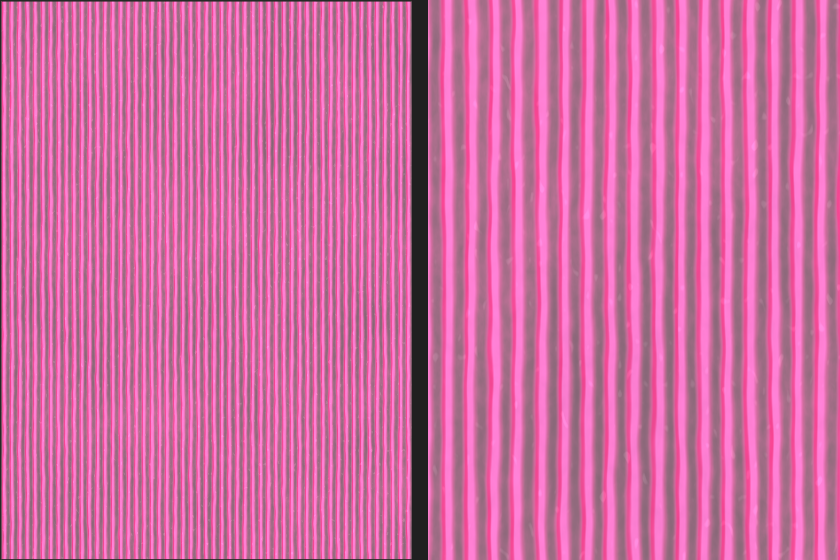
Left: the whole. Right: its middle third, enlarged.
Write a Shadertoy shader that draws this pattern.

```glsl
// Vertical pink pleats with red creases over grey-mauve felt, in a thin dark frame.

vec2 hashGradient(vec2 cell) {
    vec2 h = vec2(dot(cell, vec2(127.1, 311.7)), dot(cell, vec2(269.5, 183.3)));
    return 2.0 * fract(sin(h) * 43758.55) - 1.0;
}

float gradientNoise(vec2 p) {
    vec2 i = floor(p), f = fract(p);
    vec2 u = f * f * f * (f * (f * 6.0 - 15.0) + 10.0);
    vec2 e = vec2(0.0, 1.0);
    float low = mix(dot(hashGradient(i), f),
                    dot(hashGradient(i + e.yx), f - e.yx), u.x);
    float high = mix(dot(hashGradient(i + e.xy), f - e.xy),
                     dot(hashGradient(i + e.yy), f - e.yy), u.x);
    return mix(low, high, u.y);
}

float fbm(vec2 p) {
    float sum = 0.0, amplitude = 0.6;
    for (int i = 0; i < 4; i++) {
        sum += amplitude * gradientNoise(p);
        p = p * 2.03 + 17.3;
        amplitude *= 0.5;
    }
    return sum;
}

// Periodic band from a to b within one pleat, softened on each side
float band(float phase, float a, float b, float softA, float softB) {
    float d = fract(phase - 0.5 * (a + b) + 0.5) - 0.5;
    float halfWidth = 0.5 * (b - a);
    return smoothstep(-halfWidth - softA, -halfWidth + softA, d)
         * (1.0 - smoothstep(halfWidth - softB, halfWidth + softB, d));
}

void mainImage(out vec4 fragColor, in vec2 fragCoord) {
    vec2 uv = fragCoord / iResolution.xy;
    vec2 p = fragCoord / iResolution.y;
    float pixel = 53.0 / iResolution.x;

    // 53 pleats, each wandering a little along its length
    float pleat = uv.x * 53.0 - 0.27;
    pleat += 0.16 * gradientNoise(vec2(pleat * 0.6, p.y * 7.0));
    pleat += 0.10 * gradientNoise(vec2(pleat * 1.3, p.y * 38.0));
    float phase = fract(pleat);

    // Felt in the valleys: cloudy patches and fine fibres
    float cloud = fbm(p * vec2(9.0, 6.0));
    float fibre = fbm(p * vec2(170.0, 75.0) + 3.0 * cloud);
    float streak = gradientNoise(vec2(pleat * 0.9, p.y * 16.0));
    vec3 color = mix(vec3(0.60, 0.43, 0.51), vec3(0.80, 0.43, 0.61),
                     clamp(0.22 + 0.7 * cloud + 0.6 * fibre + 0.3 * streak, 0.0, 1.0));
    float shade = band(phase, 0.64, 0.86, 0.1, 0.1);
    color = mix(color, vec3(0.51, 0.40, 0.46), shade * clamp(0.35 - cloud + 0.5 * streak, 0.0, 0.8));

    // Half-lit slopes, bright ridge, then the red crease on its left
    float soft = max(0.05, 0.5 * pixel);
    color = mix(color, vec3(0.86, 0.42, 0.64), 0.85 * band(phase, -0.09, 0.55, 0.08, 0.09));
    color = mix(color, vec3(1.0, 0.50, 0.83), band(phase, 0.08, 0.44, soft, soft + 0.03));
    float crease = 0.85 + 0.5 * gradientNoise(vec2(floor(pleat) * 3.7, p.y * 24.0));
    color = mix(color, vec3(0.96, 0.27, 0.57),
                clamp(crease, 0.0, 1.0) * band(phase, -0.01, 0.14, soft, soft));

    // Dust and uneven dye
    color *= 1.0 + 0.05 * cloud + 0.06 * fibre;
    color += 0.06 * smoothstep(0.28, 0.5, gradientNoise(p * vec2(210.0, 120.0)));

    // Dark frame: thicker on the left and top than on the right and bottom
    vec2 size = vec2(iResolution.x / iResolution.y, 1.0);
    float inset = min(min(p.x - 0.0026, size.x - p.x - 0.0006),
                      min(p.y - 0.0016, 1.0 - p.y - 0.0028));
    float edge = 0.7 / iResolution.y;
    color = mix(vec3(0.15, 0.16, 0.15), color, smoothstep(-edge, edge, inset));

    fragColor = vec4(clamp(color, 0.0, 1.0), 1.0);
}
```
